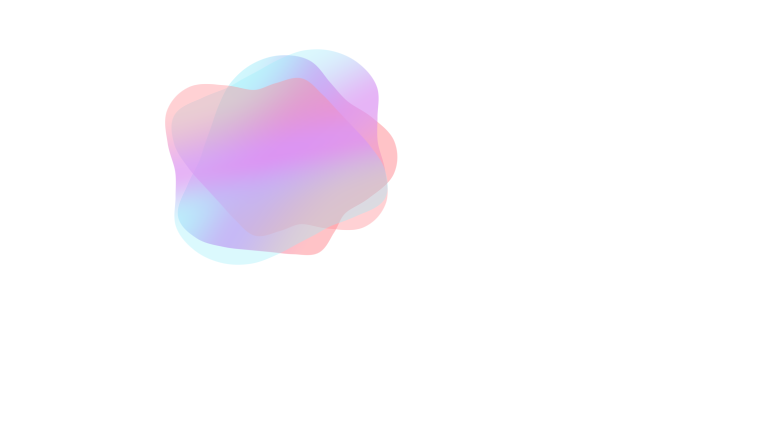
Give the GLSL for this background, as a Shadertoy shader.

```glsl
// Three overlapping translucent wavy blobs with pastel gradients on white.

const vec3 PAPER = vec3(1.0);

// Gradient stops: colour and opacity
const vec4 CYAN   = vec4(0.60, 0.93, 0.98, 0.35);
const vec4 PURPLE = vec4(0.86, 0.58, 0.95, 0.70);
const vec4 PINK   = vec4(1.00, 0.55, 0.58, 0.40);

// Blob radius at equal angular steps, counterclockwise from the right
const int STEPS = 24;
const float RADIUS_UNIT = 1.0 / 432.0;
const float RADII[STEPS] = float[STEPS](
     98.0, 101.0, 112.0, 112.0, 106.0,  96.0,
     84.0,  76.0,  74.0,  77.0,  90.0, 109.0,
    106.0,  95.0,  87.0,  85.0,  89.0,  96.0,
     88.0,  84.0,  99.0, 119.0, 122.0, 109.0);

const float TAU = 6.2831853;

struct Blob {
    vec2 center;    // in canvas heights
    float turn;     // rotation in radians
    float stretch;  // horizontal scale
    vec2 axis;      // gradient direction
    vec3 stops;     // positions of cyan, purple and pink along the axis
    float strength; // opacity factor
};

const Blob BACK = Blob(vec2(0.637, 0.613), 0.733, 1.0,
    vec2(0.87, -0.50), vec3(-0.180, -0.007, 0.167), 1.3);
const Blob MIDDLE = Blob(vec2(0.648, 0.669), 0.0, 1.0,
    vec2(0.50, -0.87), vec3(-0.171, 0.025, 0.245), 1.0);
const Blob FRONT = Blob(vec2(0.639, 0.604), 3.1416, 1.03,
    vec2(-0.20, 0.98), vec3(-0.085, 0.040, 0.190), 1.0);

float radiusAt(int i) {
    return RADII[(i + STEPS) % STEPS];
}

// Periodic Catmull-Rom curve through the radii
float blobRadius(float angle) {
    float s = fract(angle / TAU) * float(STEPS);
    int i = int(floor(s));
    float t = fract(s);
    float a = radiusAt(i - 1), b = radiusAt(i);
    float c = radiusAt(i + 1), d = radiusAt(i + 2);
    float curve = b + 0.5 * t * (c - a + t * (2.0 * a - 5.0 * b + 4.0 * c - d
                + t * (3.0 * (b - c) + d - a)));
    return curve * RADIUS_UNIT;
}

// Soft-edged coverage of a blob
float coverage(Blob blob, vec2 p) {
    vec2 q = (p - blob.center) / vec2(blob.stretch, 1.0);
    float d = length(q) - blobRadius(atan(q.y, q.x) - blob.turn);
    float pixel = 1.0 / iResolution.y;
    return 1.0 - smoothstep(-0.75 * pixel, 0.75 * pixel, d);
}

// Three-stop linear gradient
vec4 gradient(Blob blob, vec2 p) {
    float along = dot(p - blob.center, blob.axis);
    vec4 c = mix(CYAN, PURPLE, smoothstep(blob.stops.x, blob.stops.y, along));
    return mix(c, PINK, smoothstep(blob.stops.y, blob.stops.z, along));
}

vec3 paint(vec3 under, Blob blob, vec2 p) {
    vec4 fill = gradient(blob, p);
    return mix(under, fill.rgb, fill.a * blob.strength * coverage(blob, p));
}

void mainImage(out vec4 fragColor, in vec2 fragCoord) {
    vec2 p = fragCoord / iResolution.y;
    vec3 color = paint(PAPER, BACK, p);
    color = paint(color, MIDDLE, p);
    color = paint(color, FRONT, p);
    fragColor = vec4(color, 1.0);
}
```
